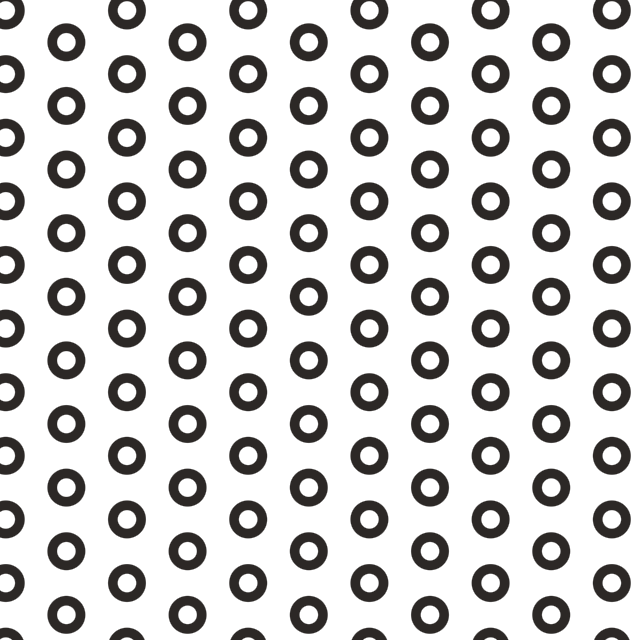
This pattern is drawn by a WebGL 2 fragment shader. Its source:

```glsl
#version 300 es
precision highp float;

uniform vec2 u_resolution;
out vec4 outColor;

const vec3 PAPER = vec3(1.0);
const vec3 INK = vec3(0.171, 0.157, 0.149);

const vec2 PITCH = vec2(0.0947, 0.0994);          // column and row spacing
const vec2 FIRST_CENTER = vec2(0.0090, 0.0890);   // center of a ring in column 0
const float OUTER_RADIUS = 0.0296;
const float INNER_RADIUS = 0.0145;

// Offset from the nearest ring center; odd columns shift by half a row
vec2 staggeredCell(vec2 point, vec2 origin, vec2 pitch) {
    vec2 grid = (point - origin) / pitch;
    float column = floor(grid.x + 0.5);
    grid.y += 0.5 * mod(column, 2.0);
    return (fract(grid + 0.5) - 0.5) * pitch;
}

// Signed distance to a flat ring
float ringDistance(vec2 offset, float innerRadius, float outerRadius) {
    float middle = 0.5 * (innerRadius + outerRadius);
    float halfWidth = 0.5 * (outerRadius - innerRadius);
    return abs(length(offset) - middle) - halfWidth;
}

// Antialiased fill of a signed distance
float coverage(float distanceToEdge, float pixelSize) {
    return clamp(0.5 - distanceToEdge / pixelSize, 0.0, 1.0);
}

void main() {
    float canvasSize = min(u_resolution.x, u_resolution.y);
    vec2 point = gl_FragCoord.xy / canvasSize;

    vec2 offset = staggeredCell(point, FIRST_CENTER, PITCH);
    float ring = ringDistance(offset, INNER_RADIUS, OUTER_RADIUS);
    float ink = coverage(ring, 1.2 / canvasSize);

    outColor = vec4(mix(PAPER, INK, ink), 1.0);
}
```
